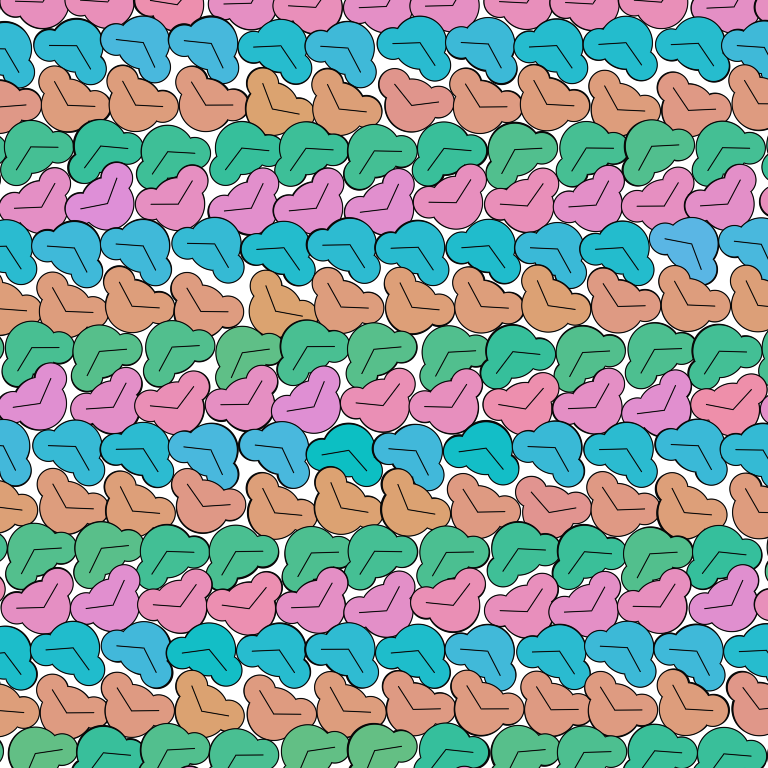
A WebGL 2 fragment shader for this pattern:

```glsl
#version 300 es
precision highp float;

uniform vec2 u_resolution;
out vec4 outColor;

// Lengths are in column widths, angles in radians
#define COLUMNS 11.13
#define ROW_PITCH 0.7294
#define FIRST_ROW 0.17
#define CORE_RADIUS 0.375
#define LOBE_RADIUS 0.22
#define BOND_LENGTH 0.392
#define HALF_ANGLE 1.06
#define OUTLINE 0.017
#define BOND_WIDTH 0.016
#define INK_SHIFT 0.018
#define PLACE_JITTER 0.05
#define TURN_JITTER 0.32

const vec3 PAPER = vec3(1.0);
const vec3 INK = vec3(0.03);

// Row kinds from the bottom up: green, orange, blue, pink
const vec3 ROW_COLOR[4] = vec3[4](
    vec3(0.29, 0.75, 0.57), vec3(0.87, 0.61, 0.50),
    vec3(0.20, 0.73, 0.83), vec3(0.90, 0.56, 0.76));
// Colour change per radian of extra turn
const vec3 ROW_DRIFT[4] = vec3[4](
    vec3(0.70, 0.00, -0.35), vec3(0.06, -0.17, 0.35),
    vec3(-0.85, 0.10, -0.35), vec3(-0.17, 0.00, 0.45));
// Offset x, offset y, axis angle
const vec3 ROW_POSE[4] = vec3[4](
    vec3(0.464, 0.058, 5.236), vec3(-0.043, -0.072, 1.047),
    vec3(0.072, 0.087, 4.189), vec3(0.594, -0.043, 2.094));

float hash(vec2 p) {
    return fract(sin(dot(p, vec2(127.1, 311.7))) * 43758.5453);
}

vec2 direction(float angle) {
    return vec2(cos(angle), sin(angle));
}

float segmentDistance(vec2 p, vec2 end) {
    float t = clamp(dot(p, end) / dot(end, end), 0.0, 1.0);
    return length(p - end * t);
}

// A large core with two smaller lobes
float blobDistance(vec2 p, vec2 lobeA, vec2 lobeB) {
    float lobes = min(length(p - lobeA), length(p - lobeB)) - LOBE_RADIUS;
    return min(length(p) - CORE_RADIUS, lobes);
}

float coverage(float dist, float pixel) {
    return 1.0 - smoothstep(-0.6 * pixel, 0.6 * pixel, dist);
}

void main() {
    float side = min(u_resolution.x, u_resolution.y);
    vec2 p = gl_FragCoord.xy / side * COLUMNS;
    float pixel = COLUMNS / side;
    float nearRow = round((p.y - FIRST_ROW) / ROW_PITCH);
    vec3 color = PAPER;

    for (int j = 1; j >= -1; j--) {
        float row = nearRow + float(j);
        int kind = int(mod(row, 4.0));
        vec3 pose = ROW_POSE[kind];
        float nearColumn = round(p.x - pose.x);

        for (int i = -1; i <= 1; i++) {
            vec2 cell = vec2(nearColumn + float(i), row);

            // Small differences of place and turn
            vec2 jitter = vec2(hash(cell + 3.1), hash(cell + 17.7)) - 0.5;
            float spread = hash(cell + 29.3) + hash(cell + 41.9) + hash(cell + 53.2);
            float turn = (spread / 3.0 - 0.5) * TURN_JITTER * 1.5;
            vec2 center = vec2(cell.x + pose.x, FIRST_ROW + row * ROW_PITCH + pose.y);
            vec2 q = p - center - jitter * 2.0 * PLACE_JITTER;

            float axis = pose.z + turn;
            vec2 lobeA = direction(axis + HALF_ANGLE) * BOND_LENGTH;
            vec2 lobeB = direction(axis - HALF_ANGLE) * BOND_LENGTH;

            // Shifted ink below the fill makes the outline uneven
            vec2 shift = direction(6.2832 * hash(cell + 61.4)) * INK_SHIFT * hash(cell + 73.8);
            float body = blobDistance(q, lobeA, lobeB);
            float ink = min(body, blobDistance(q - shift, lobeA, lobeB)) - OUTLINE;
            float bonds = min(segmentDistance(q, lobeA), segmentDistance(q, lobeB));

            vec3 fill = clamp(ROW_COLOR[kind] + turn * ROW_DRIFT[kind], 0.0, 1.0);
            color = mix(color, INK, coverage(ink, pixel));
            color = mix(color, fill, coverage(body, pixel));
            color = mix(color, INK, coverage(bonds - 0.5 * BOND_WIDTH, pixel));
        }
    }
    outColor = vec4(color, 1.0);
}
```
